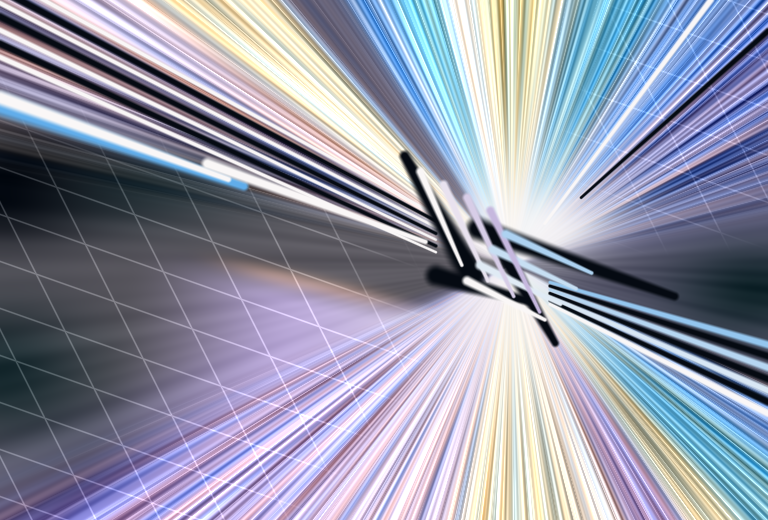
This background is drawn by a WebGL 2 fragment shader. Its source:

```glsl
#version 300 es
precision highp float;
// Radial burst of pastel light rays with dark shards, soft shadows and a faint grid.
uniform vec2 u_resolution;
out vec4 fragColor;

const vec3 WHITE = vec3(0.98, 0.97, 0.97);
const vec3 INK = vec3(0.02, 0.04, 0.07);
const vec3 TEAL_SHADE = vec3(0.05, 0.13, 0.15);
const vec3 SKY = vec3(0.38, 0.68, 0.92);
const vec3 LILAC = vec3(0.71, 0.64, 0.84);

vec2 hashGradient(vec2 cell) {
  float h = fract(sin(dot(cell, vec2(127.1, 311.7))) * 43758.5);
  return vec2(cos(h * 6.2832), sin(h * 6.2832));
}

float gradientNoise(vec2 p) {
  vec2 i = floor(p), f = p - i, u = f * f * (3.0 - 2.0 * f);
  vec2 e = vec2(1.0, 0.0);
  float low = mix(dot(hashGradient(i), f), dot(hashGradient(i + e), f - e), u.x);
  float high = mix(dot(hashGradient(i + e.yx), f - e.yx), dot(hashGradient(i + 1.0), f - 1.0), u.x);
  return mix(low, high, u.y);
}

// Blends to the next colour around the given angle in degrees.
void stop(inout vec3 col, float a, float at, float soft, vec3 next) {
  col = mix(col, next, smoothstep(at - soft, at + soft, a));
}

float band(float a, float from, float to, float soft) {
  return smoothstep(from - soft, from + soft, a) * (1.0 - smoothstep(to - soft, to + soft, a));
}

float blob(vec2 p, vec2 center, vec2 size) {
  vec2 d = (p - center) / size;
  return exp(-dot(d, d));
}

// Straight stroke that narrows from a to b.
void stroke(inout vec3 col, vec2 p, vec2 a, vec2 b, float width, vec3 color) {
  vec2 ab = b - a;
  float h = clamp(dot(p - a, ab) / dot(ab, ab), 0.0, 1.0);
  float w = width * mix(1.0, 0.35, h), px = 1.0 / u_resolution.y;
  col = mix(col, color, 1.0 - smoothstep(w * 0.35, w + px, length(p - a - ab * h)));
}

float gridLine(float v, float spacing, float width) {
  return 1.0 - smoothstep(0.0, width, abs(fract(v / spacing) - 0.5) * spacing);
}

// Noise rays around the center, faded where they become finer than a pixel.
float rays(float a, float r, float frequency, float seed) {
  float footprint = frequency * 57.3 / (u_resolution.y * max(r, 0.001));
  return gradientNoise(vec2(a * frequency, r * 1.5 + seed)) * (1.0 - smoothstep(0.4, 1.2, footprint));
}

vec3 fanColor(float a) {
  vec3 c = vec3(0.32, 0.32, 0.40);
  // Right and upper fan
  stop(c, a, 12.0, 12.0, vec3(0.40, 0.40, 0.58));
  stop(c, a, 30.0, 8.0, vec3(0.43, 0.45, 0.70));
  stop(c, a, 46.0, 6.0, vec3(0.42, 0.57, 0.82));
  stop(c, a, 60.0, 4.0, vec3(0.36, 0.69, 0.85));
  stop(c, a, 75.0, 3.0, vec3(0.76, 0.80, 0.76));
  stop(c, a, 82.0, 3.0, vec3(0.94, 0.89, 0.68));
  stop(c, a, 97.0, 4.0, vec3(0.92, 0.94, 0.95));
  stop(c, a, 105.0, 2.0, vec3(0.45, 0.77, 0.88));
  stop(c, a, 114.0, 3.0, vec3(0.42, 0.60, 0.83));
  stop(c, a, 122.0, 2.0, vec3(0.38, 0.37, 0.46));
  stop(c, a, 131.0, 1.5, vec3(0.95, 0.90, 0.77));
  stop(c, a, 144.0, 2.5, vec3(0.82, 0.74, 0.82));
  stop(c, a, 150.0, 2.0, vec3(0.48, 0.42, 0.52));
  stop(c, a, 163.0, 4.0, vec3(0.35, 0.34, 0.37));
  // Lower fan
  stop(c, a, 200.0, 6.0, vec3(0.40, 0.39, 0.50));
  stop(c, a, 207.0, 4.0, vec3(0.53, 0.48, 0.77));
  stop(c, a, 215.0, 5.0, vec3(0.70, 0.63, 0.84));
  stop(c, a, 232.0, 9.0, vec3(0.82, 0.74, 0.86));
  stop(c, a, 258.0, 5.0, vec3(0.95, 0.90, 0.77));
  stop(c, a, 284.0, 5.0, vec3(0.95, 0.87, 0.81));
  stop(c, a, 294.0, 3.0, vec3(0.66, 0.55, 0.73));
  stop(c, a, 304.0, 2.0, vec3(0.91, 0.85, 0.70));
  stop(c, a, 312.0, 3.0, vec3(0.42, 0.67, 0.76));
  stop(c, a, 324.0, 3.0, vec3(0.44, 0.58, 0.82));
  stop(c, a, 333.0, 3.0, vec3(0.32, 0.32, 0.40));
  return c;
}

void main() {
  vec2 p = gl_FragCoord.xy / u_resolution.y;
  p.x *= 1.48 * u_resolution.y / u_resolution.x;
  vec2 d = p - vec2(0.985, 0.49);
  float r = length(d), a = mod(degrees(atan(d.y, d.x)) + 360.0, 360.0);
  float lit = band(a, 18.0, 162.0, 10.0) * (1.0 - 0.8 * band(a, 122.0, 130.0, 2.0)) + band(a, 207.0, 335.0, 6.0);
  vec3 col = fanColor(a);

  // Soft shadows and the lilac floor at left
  col = mix(col, TEAL_SHADE, 0.7 * blob(p, vec2(0.25, 0.64), vec2(0.28, 0.08)));
  col = mix(col, INK, blob(p, vec2(0.0, 0.64), vec2(0.18, 0.11)));
  col = mix(col, TEAL_SHADE, 0.9 * blob(p, vec2(0.0, 0.28), vec2(0.19, 0.13)));
  col = mix(col, TEAL_SHADE, 0.95 * blob(p, vec2(1.46, 0.44), vec2(0.16, 0.09)));
  float plane = 0.5 - 0.23 * (p.x - 0.4) - p.y;
  float ground = smoothstep(-0.02, 0.05, plane) * smoothstep(0.12, 0.5, p.x - 0.25 * p.y) * band(a, 176.0, 216.0, 4.0);
  col = mix(col, LILAC, ground);
  col += vec3(0.24, 0.15, 0.08) * exp(-plane * plane * 3000.0) * band(p.x, 0.45, 0.75, 0.1);

  // Rays, tinted fringes and broad stripes
  float fine = rays(a, r, 1.5, 3.0), broad = rays(a, r, 0.45, 9.0);
  col += lit * (0.55 * fine + 0.3 * broad + 0.9 * max(rays(a, r, 2.6, 17.0) - 0.15, 0.0));
  col += lit * rays(a, r, 0.7, 25.0) * vec3(0.28, 0.0, -0.28) + 0.07 * (1.0 - lit) * broad;
  col += 0.13 * band(a, 212.0, 256.0, 4.0) * smoothstep(0.2, 0.6, r) * smoothstep(-0.2, 0.3, sin(a * 1.7));
  col = mix(col, WHITE, clamp(lit + ground, 0.0, 1.0) * exp(-r * r * 13.0) * 0.9);
  col = mix(col, WHITE, 0.8 * blob(p, vec2(1.04, 0.56), vec2(0.12, 0.07)));

  // Faint skewed grid
  float lines = max(gridLine(dot(p, vec2(0.33, 0.94)), 0.085, 0.003), gridLine(dot(p, vec2(0.89, 0.45)), 0.11, 0.003));
  col += lines * (0.2 * band(a, 165.0, 225.0, 8.0) + 0.13 * band(a, 10.0, 65.0, 8.0)) * smoothstep(0.15, 0.4, r);

  // Long streaks: parallel bundle at left, pairs at right
  for (int i = 0; i < 7; i++) {
    float k = float(i), shade = mod(k, 2.0);
    stroke(col, p, vec2(0.0, 0.89 + 0.026 * k), vec2(0.84, 0.515 + 0.012 * k), 0.006 + 0.003 * shade, mix(WHITE, INK, shade));
    stroke(col, p, vec2(1.48, 0.205 + 0.022 * k), vec2(1.06, 0.415 + 0.007 * k), 0.009, mix(mix(WHITE, SKY, k / 9.0), INK, shade));
  }
  stroke(col, p, vec2(0.0, 0.80), vec2(0.47, 0.642), 0.030, SKY);
  stroke(col, p, vec2(0.0, 0.812), vec2(0.44, 0.655), 0.018, WHITE);
  stroke(col, p, vec2(0.40, 0.685), vec2(0.82, 0.535), 0.014, WHITE);
  stroke(col, p, vec2(1.48, 0.94), vec2(1.12, 0.62), 0.007, INK);
  stroke(col, p, vec2(1.37, 1.0), vec2(1.05, 0.57), 0.007, WHITE);

  // Crossing shards at the core
  stroke(col, p, vec2(0.92, 0.56), vec2(1.30, 0.43), 0.028, INK);
  stroke(col, p, vec2(0.91, 0.47), vec2(0.78, 0.70), 0.036, INK);
  stroke(col, p, vec2(0.84, 0.47), vec2(1.02, 0.42), 0.026, INK);
  stroke(col, p, vec2(0.96, 0.53), vec2(1.07, 0.34), 0.024, INK);
  for (int i = 0; i < 4; i++) {
    float k = float(i);
    stroke(col, p, vec2(0.81 + 0.045 * k, 0.67 - 0.025 * k), vec2(0.89 + 0.05 * k, 0.49 - 0.03 * k), 0.010, mix(WHITE, LILAC, k / 4.0));
    stroke(col, p, vec2(0.90 + 0.025 * k, 0.46 + 0.03 * k), vec2(1.05 + 0.03 * k, 0.385 + 0.03 * k), 0.011, mix(WHITE, SKY, k / 6.0));
  }
  fragColor = vec4(clamp(col, 0.0, 1.0), 1.0);
}
```
